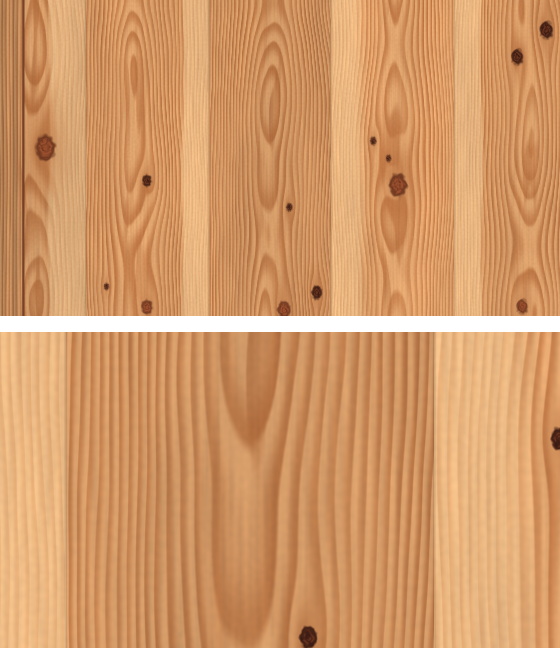
Top, the full canvas; bottom, a detail of the centre.
Give the GLSL for this texture, as a Shadertoy shader.

```glsl
const float BOARD_WIDTH = 0.389;
const vec3 PALE = vec3(0.92, 0.735, 0.53);
const vec3 EARLYWOOD = vec3(0.87, 0.64, 0.43);
const vec3 LATEWOOD = vec3(0.71, 0.43, 0.24);
const vec3 RESIN = vec3(0.55, 0.28, 0.16);
const vec3 BARK = vec3(0.22, 0.10, 0.07);

// Per board: pith position, sapwood edge (negative = left side), brightness
const vec3 GRAIN[5] = vec3[5](
    vec3(0.60, 0.70, 0.96), vec3(0.40, 0.79, 1.0), vec3(0.52, 2.0, 0.97),
    vec3(0.52, -0.25, 1.03), vec3(0.59, -0.22, 1.0));

// Per board: main knot position and radius
const vec3 MAIN_KNOT[5] = vec3[5](
    vec3(0.673, 0.532, 0.029), vec3(0.50, 0.428, 0.013), vec3(0.881, 0.074, 0.015),
    vec3(0.542, 0.414, 0.026), vec3(0.512, 0.82, 0.017));

vec2 gradientAt(vec2 cell) {
    float angle = 6.2832 * fract(sin(dot(cell, vec2(127.1, 311.7))) * 43758.5);
    return vec2(cos(angle), sin(angle));
}

float gradientNoise(vec2 p) {
    vec2 i = floor(p), f = p - i;
    vec2 w = f * f * f * (f * (f * 6.0 - 15.0) + 10.0);
    float a = dot(gradientAt(i), f);
    float b = dot(gradientAt(i + vec2(1, 0)), f - vec2(1, 0));
    float c = dot(gradientAt(i + vec2(0, 1)), f - vec2(0, 1));
    float d = dot(gradientAt(i + vec2(1, 1)), f - vec2(1, 1));
    return mix(mix(a, b, w.x), mix(c, d, w.x), w.y);
}

// Main knot of a board, followed by two smaller ones scattered around it
vec3 boardKnot(float board, int rank, vec3 knot) {
    float b2 = board * board;
    if (rank == 1) {
        knot.xy += vec2(-0.25 * sin(1.1 * board), 0.6 - 0.43 * board + 0.1 * b2);
        knot.z = 0.011 + 0.005 * cos(2.1 * board);
    } else if (rank == 2) {
        knot.xy += vec2(-0.33 + 0.063 * b2, -0.335 + 0.35 * board - 0.07 * b2);
        knot.z = 0.013 - 0.006 * cos(3.1416 * board);
    }
    return vec3(knot.x * BOARD_WIDTH, fract(knot.y), knot.z);
}

void mainImage(out vec4 fragColor, in vec2 fragCoord) {
    vec2 p = fragCoord / iResolution.y;
    float pixel = 1.0 / iResolution.y;
    float boardX = (p.x - 0.271) / BOARD_WIDTH;
    float board = floor(boardX);
    float u = boardX - board;
    int index = clamp(int(board) + 1, 0, 4);
    vec3 grain = GRAIN[index];
    vec2 q = vec2(u * BOARD_WIDTH, p.y);
    vec2 seed = vec2(board * 17.3, board * 5.7);

    // Knots push the grain aside and stain the wood near them
    float bend = 0.0, stain = 0.0, knotDist = 1e3, knotRadius = 0.01, live = 0.0;
    int knotCount = board < 0.0 ? 1 : 3;
    for (int rank = 0; rank < knotCount; rank++) {
        vec3 knot = boardKnot(board, rank, MAIN_KNOT[index]);
        vec2 d = q - knot.xy;
        float reach = 1.9 * knot.z;
        float spread = dot(d * vec2(1.0, 0.42), d * vec2(1.0, 0.42));
        bend += d.x * reach * reach / (spread + 0.7 * reach * reach);
        stain = max(stain, exp(-spread / (reach * reach)));
        float dist = length(d * vec2(1.0, 0.75)) / knot.z + 0.3 * gradientNoise(d / knot.z * 1.6 + seed);
        if (dist < knotDist) {
            knotDist = dist;
            knotRadius = knot.z;
            live = step(1.5, mod(board + 2.0 * float(rank), 3.0));
        }
    }

    // Growth rings: nested arches around the pith, straight lines further out
    float sway = 0.022 * gradientNoise(p * vec2(5.0, 2.2) + seed) + 0.002 * gradientNoise(p * vec2(40.0, 9.0));
    float fromPith = q.x - grain.x * BOARD_WIDTH - bend + sway;
    float arch = 0.045 + 0.06 * gradientNoise(vec2(3.7, p.y * 2.8) + seed);
    float radius = length(vec2(fromPith, arch));
    float rings = radius * (66.0 + 90.0 * radius) + 0.5 * gradientNoise(p * vec2(24.0, 3.0) + seed);
    float strip = 1.0 - smoothstep(0.073, 0.075, p.x);
    rings = mix(rings, p.x * 85.0 + gradientNoise(p * vec2(9.0, 1.5)), strip);
    float phase = fract(rings);
    float late = smoothstep(0.15, 0.8, phase) * (1.0 - smoothstep(0.82, 1.0, phase));
    late = mix(late, 0.43, smoothstep(0.4, 0.9, fwidth(rings)));
    late *= 0.72 + 0.4 * gradientNoise(p * vec2(14.0, 2.0) + seed);

    // Heartwood with a darker streak along the pith
    vec3 color = mix(EARLYWOOD, LATEWOOD, late);
    float streak = smoothstep(0.12, 0.3, gradientNoise(vec2(fromPith * 38.0, p.y * 3.5) + seed.yx));
    color = mix(color, LATEWOOD, 0.6 * streak * exp(-fromPith * fromPith / 0.0008));

    // Pale sapwood along one side of the board
    float edge = grain.y > 0.0 ? u - grain.y : -grain.y - u;
    float softness = board == 2.0 ? 0.07 : 0.015;
    float sapwood = smoothstep(-softness, softness, edge + 0.03 * gradientNoise(vec2(u * 4.0, p.y * 3.0) + seed));
    color = mix(color, mix(PALE, EARLYWOOD, late * 0.8), 0.92 * sapwood * (1.0 - strip));

    // Broad tone changes and fine fibres
    color *= grain.z + 0.07 * gradientNoise(p * vec2(8.0, 1.3) + seed);
    color *= 1.0 + 0.07 * gradientNoise(p * vec2(170.0, 7.0)) + 0.03 * gradientNoise(p * 130.0);
    color = mix(color, LATEWOOD, 0.5 * stain);

    // Knot body: dark rim, ringed core and ragged cracks
    float blur = 1.5 * pixel / knotRadius;
    float core = 0.5 + 0.5 * sin(knotDist * 15.0);
    float crack = smoothstep(0.0, 0.35, gradientNoise(q * 130.0 + seed));
    vec3 knotColor = mix(mix(BARK, RESIN, 0.25 + 0.3 * core), RESIN * (0.95 + 0.15 * core), live);
    knotColor = mix(knotColor, BARK, crack * mix(0.8, 0.25, live));
    float rim = smoothstep(0.65, 0.95, knotDist);
    knotColor = mix(knotColor, mix(BARK, RESIN * 0.75, live), rim);
    color = mix(color, knotColor, (1.0 - smoothstep(1.0 - blur, 1.08 + blur, knotDist)) * (1.0 - strip));

    // Moulded strip, groove and board joints
    color *= 1.0 - strip * (0.09 + 0.07 * sin(p.x * 170.0));
    color = mix(color, RESIN * 0.75, 0.85 * (1.0 - smoothstep(0.001, 0.003 + pixel, abs(p.x - 0.074))));
    float joint = min(u, 1.0 - u) * BOARD_WIDTH;
    color *= 1.0 - 0.12 * (1.0 - strip) * (1.0 - smoothstep(0.0, 0.0015 + pixel, joint));

    fragColor = vec4(clamp(color, 0.0, 1.0), 1.0);
}
```
